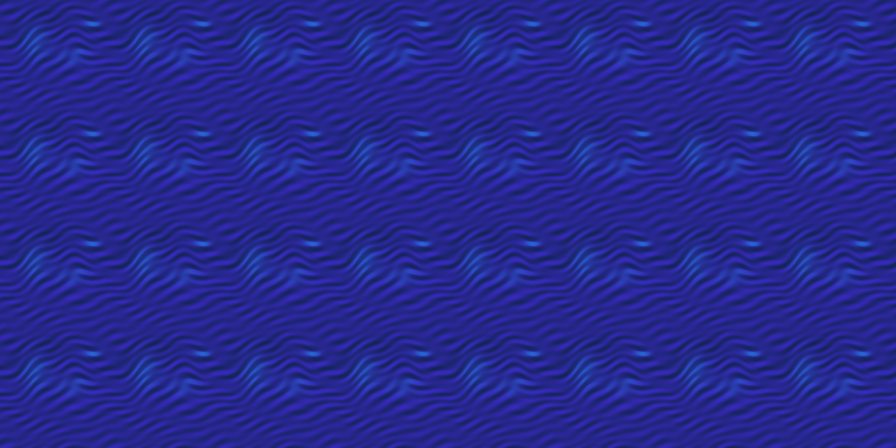
Reproduce this pattern procedurally as a WebGL 1 fragment shader.

```glsl
precision highp float;
// Deep blue rippled water: a square tile of slanting wavelets with bright glints.

uniform vec2 u_resolution;

const float TAU = 6.2831853;

// Soft spot that wraps around the tile; a larger tightness makes it smaller.
float wrappedSpot(vec2 p, vec2 centre, vec2 tightness) {
  return exp(dot(tightness, cos(p - centre) - 1.0));
}

// Height by which the ripples are lifted; nearly flat in the calm band.
float swell(vec2 p) {
  float rough = 0.58 + 0.42 * cos(p.y - 4.6);
  float lift = 0.50 * sin(p.x - 2.0) + 0.11 * sin(3.0 * (p.x - 1.55));
  return rough * lift + 0.06 * sin(2.0 * p.x + p.y);
}

// Slanted wave trains, whose beating makes the ripples taper and fork.
float ripples(vec2 p) {
  float y = p.y - swell(p);
  float main = sin(11.0 * y - 4.0 * p.x + 0.7 * sin(p.x + 2.0 * p.y));
  float broad = sin(7.0 * y - 5.0 * p.x + 0.9 * sin(p.y - p.x) + 1.3);
  float fine = sin(14.0 * y - 2.0 * p.x + 0.8 * sin(2.0 * p.x - p.y) + 4.0);
  return 0.54 * main + 0.36 * broad + 0.22 * fine;
}

// Slow light and dark patches under the ripples.
float shade(vec2 p) {
  float dark = 0.16 * wrappedSpot(p, vec2(1.0, 4.9), vec2(4.0, 4.0))
             + 0.16 * wrappedSpot(p, vec2(2.8, 5.8), vec2(2.0, 5.0));
  float light = 0.10 * wrappedSpot(p, vec2(4.4, 3.2), vec2(1.0, 4.0));
  return light - dark;
}

void main() {
  // Just over four tiles up and eight across, each spanning TAU.
  vec2 p = gl_FragCoord.xy / u_resolution.y * 4.074 * TAU;

  // Ripples fade in the calm band.
  float contrast = 0.92 + 0.16 * cos(p.y - 4.0);
  float tone = clamp(0.54 + 0.5 * contrast * ripples(p) + shade(p), 0.0, 1.0);
  vec3 colour = mix(vec3(0.08, 0.14, 0.34), vec3(0.21, 0.16, 0.73), tone);

  // Faint blue haze around the steep streaks.
  float haze = wrappedSpot(p, vec2(2.0, 4.35), vec2(4.0, 3.0));
  colour = mix(colour, vec3(0.14, 0.28, 0.68), 0.4 * haze);

  // Glints: steep streaks, a long crest and a small curved trough.
  float streaks = wrappedSpot(p, vec2(2.0, 4.35), vec2(5.0, 3.0));
  float crest = wrappedSpot(p, vec2(4.1, 3.6), vec2(3.0, 8.0));
  float trough = wrappedSpot(p, vec2(5.3, 5.4), vec2(8.0, 16.0));
  float glint = (streaks + 0.9 * crest + trough) * smoothstep(0.4, 0.95, tone);
  colour = mix(colour, vec3(0.14, 0.44, 0.84), min(0.85 * glint, 0.9));

  gl_FragColor = vec4(colour, 1.0);
}
```
